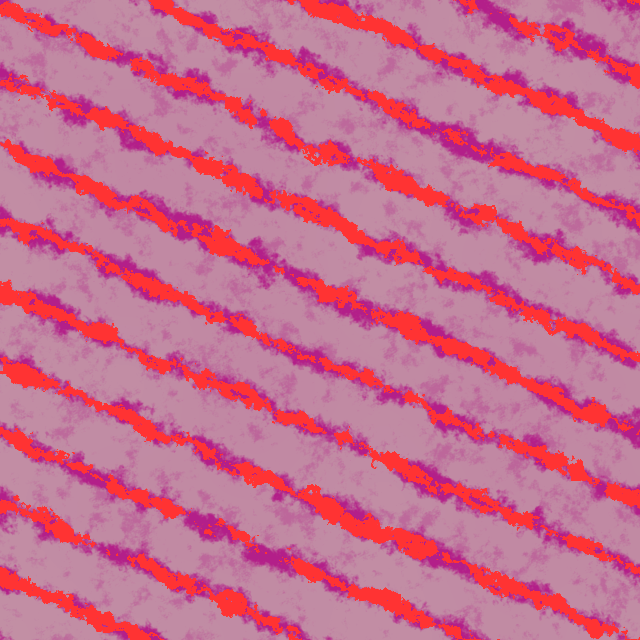
A WebGL 1 fragment shader for this pattern:

```glsl
precision highp float;

uniform vec2 u_resolution;

// Stripe layout, in canvas units
const float SLOPE = 0.443;        // drop per unit across
const float PERIOD = 0.1112;      // vertical distance between veins
const float PHASE = 0.0075;       // offset of the first vein from the top left

// Vein shape, in fractions of a period
const float VEIN_HALF_WIDTH = 0.088;
const float WIDTH_VARIATION = 0.48;
const float WARP = 0.36;
const float HALO_REACH = 0.21;
const float HALO_VARIATION = 0.6;
const float FLECK_THRESHOLD = 0.115;

// Noise
const float WARP_SCALE = 17.0;
const float DETAIL_SCALE = 31.0;
const float GAIN = 0.74;

const vec3 GROUND = vec3(0.76, 0.56, 0.645);
const vec3 PURPLE = vec3(0.70, 0.10, 0.53);
const vec3 RED = vec3(1.0, 0.2, 0.2);

float hash(vec2 p) {
  return fract(sin(dot(p, vec2(127.1, 311.7))) * 43758.5453);
}

float valueNoise(vec2 p) {
  vec2 cell = floor(p);
  vec2 f = fract(p);
  f = f * f * (3.0 - 2.0 * f);
  float low = mix(hash(cell), hash(cell + vec2(1.0, 0.0)), f.x);
  float high = mix(hash(cell + vec2(0.0, 1.0)), hash(cell + 1.0), f.x);
  return mix(low, high, f.y);
}

// Fractal noise, centred on zero, each octave turned to hide the lattice
float fbm(vec2 p) {
  float sum = 0.0;
  float total = 0.0;
  float weight = 1.0;
  for (int i = 0; i < 5; i++) {
    sum += weight * (valueNoise(p) - 0.5);
    total += weight;
    weight *= GAIN;
    p = mat2(1.6, 1.2, -1.2, 1.6) * p + vec2(17.3, 9.1);
  }
  return sum / total;
}

void main() {
  vec2 uv = gl_FragCoord.xy / u_resolution;

  // Distance to the nearest vein, roughened by noise
  float stripe = (1.0 - uv.y - SLOPE * uv.x - PHASE) / PERIOD;
  stripe += WARP * fbm(uv * WARP_SCALE);
  float dist = abs(fract(stripe + 0.5) - 0.5);

  // Clouded ground, darkening into a ragged halo
  float cloud = fbm(uv * DETAIL_SCALE + 41.0);
  float mottle = 0.3 * smoothstep(0.0, 0.25, cloud) + 0.07 * valueNoise(uv * 5.0);
  float haloDist = dist + HALO_VARIATION * fbm(uv * DETAIL_SCALE * 0.8 + 83.0);
  float halo = smoothstep(HALO_REACH, 0.03, haloDist);
  vec3 color = mix(GROUND, PURPLE, mottle + (0.95 - mottle) * halo);

  // Red vein of uneven width, with purple flecks in its core
  float edge = 0.4 / (u_resolution.y * PERIOD);
  float halfWidth = VEIN_HALF_WIDTH + WIDTH_VARIATION * fbm(uv * DETAIL_SCALE + 127.0);
  float vein = smoothstep(-edge, edge, halfWidth - dist);
  float fleck = fbm(uv * DETAIL_SCALE * 1.2 + 211.0) - FLECK_THRESHOLD - 1.5 * dist;
  vein *= 1.0 - smoothstep(-edge, edge, fleck);

  gl_FragColor = vec4(mix(color, RED, vein), 1.0);
}
```
